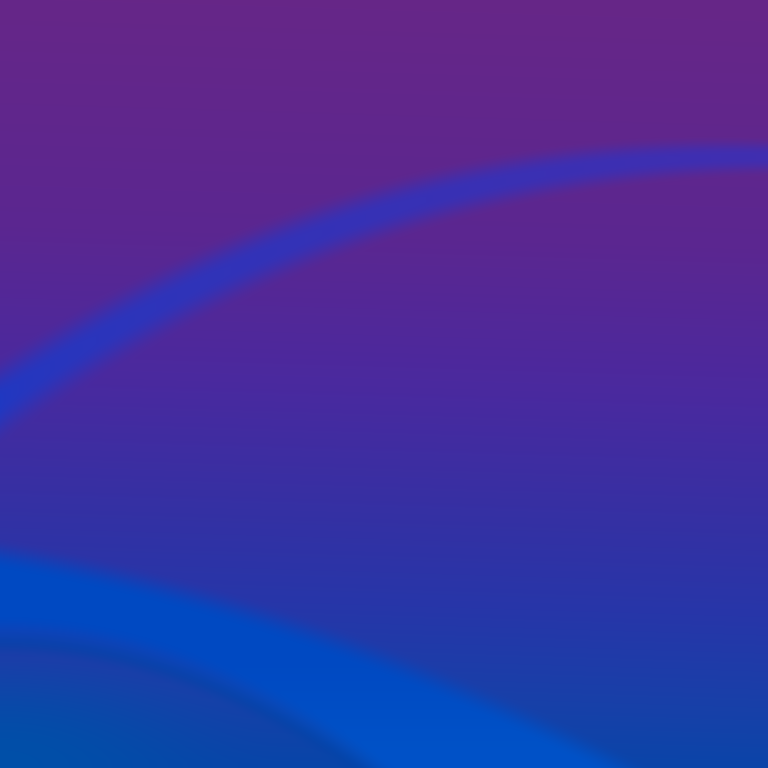
This background is drawn by a three.js fragment shader. Its source:

```glsl
// Violet-to-blue gradient crossed by two soft curved ribbons: a thin arc
// rising to the right and a wide blue swoosh falling from the left.
// Each ribbon is a mask from the height of a point relative to its curves.

#define TILT 0.03
#define ARC_TOP 0.796
#define ARC_DROP 0.318
#define ARC_POWER 2.15
#define ARC_WIDTH_LEFT 0.060
#define ARC_WIDTH_RIGHT 0.027
#define SWOOSH_TOP 0.286
#define SWOOSH_BASE 0.164
#define SWOOSH_SOFT 0.036
#define RIM_WIDTH 0.022

varying vec2 vUv;

// Linear position of v between two stops, limited to 0..1.
float ramp(float low, float high, float v) {
  return clamp((v - low) / (high - low), 0.0, 1.0);
}

// Slightly tilted vertical gradient with a teal glow in the lower left.
vec3 backdrop(vec2 p) {
  float h = p.y + TILT * (p.x - 0.5);
  vec3 color = vec3(0.03, 0.27, 0.66);
  color = mix(color, vec3(0.09, 0.25, 0.66), ramp(0.00, 0.09, h));
  color = mix(color, vec3(0.15, 0.21, 0.66), ramp(0.09, 0.21, h));
  color = mix(color, vec3(0.20, 0.19, 0.64), ramp(0.21, 0.32, h));
  color = mix(color, vec3(0.29, 0.16, 0.62), ramp(0.32, 0.50, h));
  color = mix(color, vec3(0.355, 0.15, 0.565), ramp(0.50, 0.69, h));
  color = mix(color, vec3(0.40, 0.15, 0.53), ramp(0.69, 1.00, h));
  float glow = 1.0 - smoothstep(0.0, 0.22, length(p * vec2(0.6, 1.3)));
  return mix(color, vec3(0.0, 0.31, 0.66), glow);
}

// Thin arc: levels out toward the right and narrows as it goes.
float arcMask(vec2 p) {
  float center = ARC_TOP - ARC_DROP * pow(max(1.0 - p.x, 0.0), ARC_POWER);
  float halfWidth = mix(ARC_WIDTH_LEFT, ARC_WIDTH_RIGHT, p.x);
  return 1.0 - smoothstep(0.08, 1.0, abs(p.y - center) / halfWidth);
}

void main() {
  vec2 p = vUv;
  vec3 color = backdrop(p);

  // Upper arc, turning from blue to indigo.
  vec3 arcColor = mix(vec3(0.12, 0.22, 0.76), vec3(0.25, 0.18, 0.69), sqrt(p.x));
  color = mix(color, arcColor, arcMask(p));

  // Heights below the outer edge and above the inner edge of the swoosh.
  float below = SWOOSH_TOP - 0.170 * p.x - 0.215 * p.x * p.x - p.y;
  float above = p.y - SWOOSH_BASE + 0.742 * p.x * p.x;
  float outer = smoothstep(-0.015, SWOOSH_SOFT - 0.008, below);
  float inner = smoothstep(-0.012, SWOOSH_SOFT, above);

  // Dark rim along the inner edge, then the swoosh itself.
  float rim = 1.0 - smoothstep(0.0, RIM_WIDTH, abs(above));
  color = mix(color, vec3(0.01, 0.26, 0.65), 0.6 * rim);
  vec3 swooshColor = mix(vec3(0.0, 0.32, 0.78), vec3(0.0, 0.285, 0.76),
                         smoothstep(0.0, 0.16, p.y));
  color = mix(color, swooshColor, outer * inner);

  gl_FragColor = vec4(color, 1.0);
}
```
